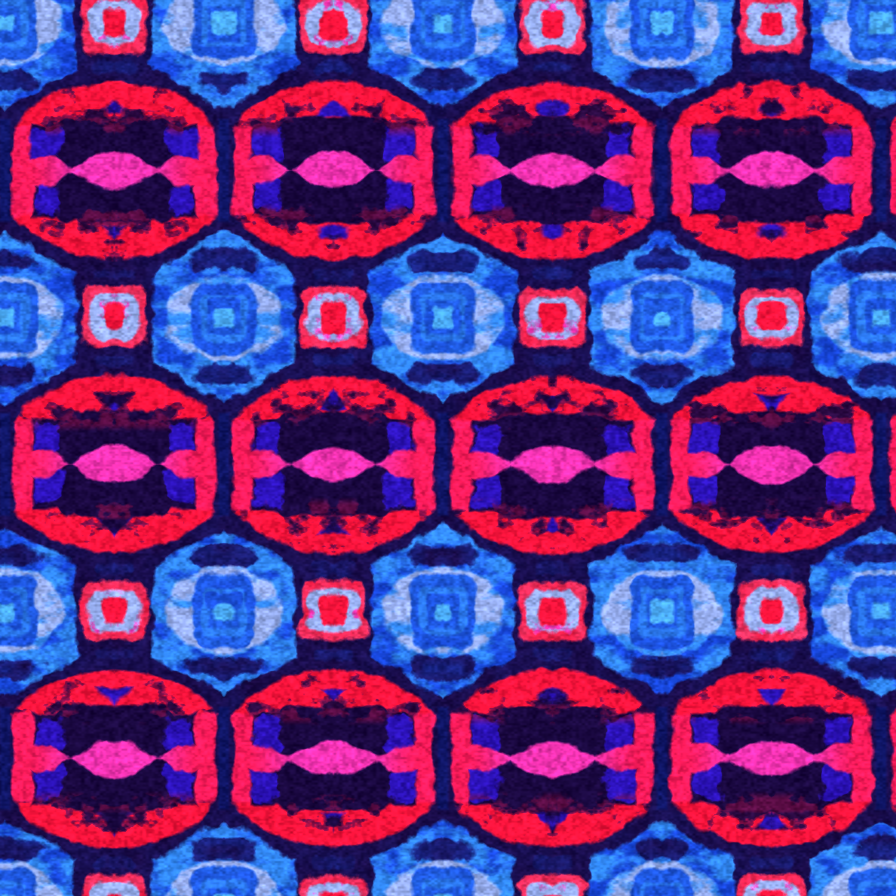
Write a Shadertoy shader that draws this pattern.

```glsl
#define SPAN 7.68                  // canvas height in pattern units
#define PERIOD vec2(1.878, 2.52)   // size of one repeat
#define ORIGIN vec2(0.98, 1.18)    // centre of the lower left oval
#define ROUGH 0.09                 // raggedness of the edges
#define GRAIN 0.22                 // strength of the cloth texture
#define DARK vec3(0.10, 0.03, 0.25)
#define RED vec3(0.99, 0.08, 0.24)
#define PINK vec3(0.96, 0.20, 0.70)
#define PLUM vec3(0.52, 0.06, 0.28)
#define BLUE vec3(0.09, 0.27, 0.84)
#define SKY vec3(0.20, 0.54, 0.97)
#define ICE vec3(0.60, 0.69, 0.95)

float hash(vec2 p) {
    vec3 q = fract(p.xyx * 0.1031);
    q += dot(q, q.yzx + 33.33);
    return fract((q.x + q.y) * q.z);
}

float noise(vec2 p) {
    vec2 i = floor(p), f = fract(p);
    f *= f * (3.0 - 2.0 * f);
    return mix(mix(hash(i), hash(i + vec2(1, 0)), f.x),
               mix(hash(i + vec2(0, 1)), hash(i + 1.0), f.x), f.y);
}

float fbm(vec2 p) {
    float sum = 0.0, gain = 0.533;
    for (int i = 0; i < 4; i++) {
        sum += gain * noise(p);
        p = p * 2.03 + 11.7;
        gain *= 0.5;
    }
    return sum;
}

float cover(float d) {
    float w = 0.012 + 0.7 * SPAN / iResolution.y;
    return 1.0 - smoothstep(-w, w, d);
}

float box(vec2 p, vec2 size, float r) {
    vec2 q = abs(p) - size + r;
    return length(max(q, 0.0)) + min(max(q.x, q.y), 0.0) - r;
}

float ellipse(vec2 p, vec2 r) {
    return (length(p / r) - 1.0) * min(r.x, r.y);
}

// Position inside a lattice shifted by a fraction of the period
vec2 cellLocal(vec2 p, vec2 shift, out vec2 id) {
    vec2 g = (p - ORIGIN) / PERIOD - shift + 0.5;
    id = floor(g) + 10.0;
    return (fract(g) - 0.5) * PERIOD;
}

vec2 seedOf(vec2 id) {
    return 40.0 * vec2(hash(id + 7.0), hash(id + 19.0));
}

vec3 paintOval(vec3 col, vec2 p, vec2 id) {
    vec2 a = abs(p), m = vec2(a.x, p.y), seed = seedOf(id);
    float rough = (fbm(m * 7.0 + seed) - 0.5) * ROUGH;
    float wear = fbm(m * vec2(6.0, 8.0) + seed + 9.0);
    vec3 violet = vec3(0.17, 0.07, 0.72);

    // Red caps, worn near the bands
    float fade = 0.22 * smoothstep(0.38, 0.66, a.y) + 0.12 * smoothstep(0.3, 0.8, a.x);
    vec3 fill = mix(RED, PLUM, smoothstep(0.0, 0.08, wear - 0.43 - fade));
    fill = mix(fill, DARK, 0.85 * smoothstep(0.0, 0.1, wear - 0.50 - fade));

    // Small marks in the caps, round or triangular
    vec2 e = vec2(a.x, a.y - 0.53);
    float kind = hash(id * 3.0 + sign(p.y));
    float flip = kind > 0.75 ? 1.0 : -1.0;
    float mark = kind < 0.45 ? ellipse(e, vec2(0.12, 0.07))
                             : max(e.x * 0.7 + e.y * flip * 0.6 - 0.05, -e.y * flip - 0.07);
    fill = mix(fill, mix(violet, DARK, smoothstep(0.4, 0.7, wear)), cover(mark + rough));

    // Pink waist, split by dark bands with violet ends
    vec3 waist = mix(PINK, vec3(1.0, 0.11, 0.36), smoothstep(0.3, 0.75, a.x));
    fill = mix(fill, waist, cover(a.y - 0.38 + rough));
    float gap = 0.14 * cos(min(a.x / 0.36, 1.0) * 1.5708) + 0.015
              + 0.10 * smoothstep(0.36, 0.56, a.x);
    float band = max(a.x - 0.70, a.y - 0.39 - 0.06 * smoothstep(0.5, 0.4, a.x) * step(a.x, 0.5));
    vec3 ink = mix(DARK, violet, cover(box(a - vec2(0.57, 0.22), vec2(0.12, 0.13), 0.03) + rough * 2.0));
    ink = mix(ink, PLUM, 0.6 * smoothstep(0.5, 0.65, wear) * smoothstep(0.27, 0.36, a.y));
    fill = mix(fill, ink, cover(max(band, gap - a.y) + rough));

    float body = max(ellipse(p, vec2(0.98, 0.76)), a.x - 0.86);
    return mix(col, fill, cover(body + rough));
}

vec3 paintHexagon(vec3 col, vec2 p, vec2 id) {
    vec2 a = abs(p), m = vec2(a.x, p.y), seed = seedOf(id + 31.0);
    float rough = (fbm(m * 7.0 + seed) - 0.5) * ROUGH;
    float wear = fbm(m * vec2(5.0, 9.0) + seed + 5.0);
    vec3 fill = mix(BLUE, SKY, smoothstep(0.3, 0.65, wear));

    // Crescents, pale lobes and nested squares
    float crescent = max(ellipse(a - vec2(0.0, 0.47), vec2(0.29, 0.11)), 0.40 - a.y);
    fill = mix(fill, mix(DARK, BLUE, 0.6 * wear), cover(crescent + rough * 1.5));
    fill = mix(fill, mix(SKY, ICE, smoothstep(0.25, 0.55, wear)), cover(ellipse(p, vec2(0.51, 0.37)) + rough));
    fill = mix(fill, mix(BLUE, SKY, 0.5 * wear), cover(box(p, vec2(0.27, 0.31), 0.12) + rough));
    fill = mix(fill, mix(BLUE, SKY, 0.75), cover(abs(box(p, vec2(0.17, 0.18), 0.04)) - 0.025 + rough));
    float core = 0.065 + 0.03 * hash(id + 3.0);
    fill = mix(fill, vec3(0.30, 0.68, 0.98), cover(box(p, vec2(core), 0.02) + rough));

    float body = max(a.x - 0.61, (a.x * 0.55 + a.y - 0.73) * 0.876);
    return mix(col, fill, cover(body + rough * 1.4));
}

vec3 paintTile(vec3 col, vec2 p, vec2 id) {
    vec2 m = vec2(abs(p.x), p.y), seed = seedOf(id + 57.0);
    float rough = (fbm(m * 9.0 + seed) - 0.5) * ROUGH;
    float wear = fbm(m * 10.0 + seed + 3.0);
    vec3 fill = mix(RED, vec3(0.95, 0.25, 0.45), wear);
    fill = mix(fill, mix(PINK, ICE, smoothstep(0.15, 0.4, wear)), cover(box(p, vec2(0.225, 0.19), 0.13) + rough));
    vec2 core = vec2(0.10, 0.12) + 0.03 * (hash(id + 5.0) - 0.5);
    fill = mix(fill, RED, cover(box(p, core, 0.04) + rough));
    col = mix(col, BLUE, 0.4 * wear * cover(box(abs(p) - vec2(0.0, 0.37), vec2(0.17, 0.05), 0.04) + rough));
    return mix(col, fill, cover(box(p, vec2(0.28, 0.255), 0.08) + rough));
}

void mainImage(out vec4 fragColor, in vec2 fragCoord) {
    vec2 p = fragCoord / iResolution.y * SPAN;
    vec2 ovalId, hexId, tileId;
    vec2 oval = cellLocal(p, vec2(0.0), ovalId);
    vec2 hexagon = cellLocal(p, vec2(0.5), hexId);
    vec2 tile = cellLocal(p, vec2(0.0, 0.5), tileId);

    // Dark ground with a blue seam between ovals
    vec3 col = mix(DARK, BLUE, 0.2 * fbm(p * 6.0));
    col = mix(col, vec3(0.05, 0.09, 0.42), 0.8 * cover(max(abs(hexagon.x) - 0.045, 0.82 - abs(hexagon.y))));

    col = paintOval(col, oval, ovalId);
    col = paintHexagon(col, hexagon, hexId);
    col = paintTile(col, tile, tileId);

    // Cloth grain
    float grain = noise(p * vec2(38.0, 55.0)) + noise(p * 24.0 + 70.0) - 1.0;
    col = col * (1.0 + GRAIN * grain) + 0.03 * grain;
    fragColor = vec4(clamp(col, 0.0, 1.0), 1.0);
}
```
